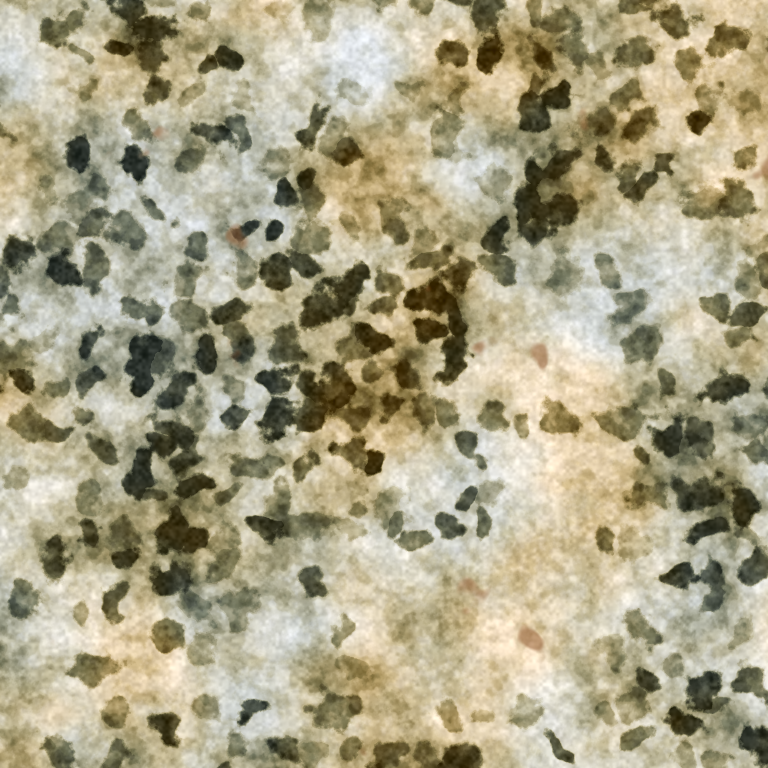
A Shadertoy shader for this texture:

```glsl
const float GRAIN_CELLS = 21.0;     // dark grain cells per canvas height
const float CLUSTER_SCALE = 5.5;
const float MOTTLE_SCALE = 17.0;
const float FINE_SCALE = 65.0;
const float SPECK_SCALE = 230.0;
const float WARP = 0.022;           // raggedness of grain outlines
const float GRAIN_DENSITY = 0.50;
const float GRAIN_CLUSTERING = 0.24;
const float BASE_TONE = 0.52;
const float SPECK_STRENGTH = 0.10;

const vec3 BLACK_OLIVE = vec3(0.20, 0.19, 0.10);
const vec3 DARK_OLIVE = vec3(0.34, 0.33, 0.22);
const vec3 OLIVE = vec3(0.47, 0.46, 0.32);
const vec3 KHAKI = vec3(0.62, 0.59, 0.44);
const vec3 SAND = vec3(0.75, 0.72, 0.59);
const vec3 CREAM = vec3(0.85, 0.83, 0.75);
const vec3 CHALK = vec3(0.94, 0.92, 0.87);
const vec3 WARM_SHIFT = vec3(0.035, -0.005, -0.045);
const vec3 COOL_SHIFT = vec3(-0.025, 0.0, 0.045);
const vec3 RUST = vec3(0.55, 0.33, 0.17);

float hash(vec2 p) {
    return fract(sin(dot(p, vec2(127.1, 311.7))) * 43758.5453);
}

float noise(vec2 p) {
    vec2 i = floor(p), f = fract(p);
    f = f * f * (3.0 - 2.0 * f);
    vec2 e = vec2(1.0, 0.0);
    return mix(mix(hash(i), hash(i + e.xy), f.x),
               mix(hash(i + e.yx), hash(i + e.xx), f.x), f.y);
}

// Layered noise scaled to zero mean and roughly unit deviation
float mottle(vec2 p) {
    float sum = 0.0, amplitude = 0.5;
    for (int i = 0; i < 4; i++) {
        sum += amplitude * (noise(p) - 0.5);
        p = mat2(1.6, 1.2, -1.2, 1.6) * p + 7.3;
        amplitude *= 0.5;
    }
    return sum / 0.124;
}

float clusterAt(vec2 p) {
    return mottle(p * CLUSTER_SCALE + 31.0);
}

// Depth of the darkest ragged, randomly turned grain covering p
float grainDepth(vec2 p, float roughness) {
    vec2 q = p * GRAIN_CELLS, cell = floor(q);
    float depth = 0.0;
    for (int y = -1; y <= 1; y++)
    for (int x = -1; x <= 1; x++) {
        vec2 id = cell + vec2(x, y);
        vec2 center = id + 0.15 + 0.7 * vec2(hash(id + 3.1), hash(id + 17.7));
        float chance = GRAIN_DENSITY + GRAIN_CLUSTERING * clusterAt(center / GRAIN_CELLS);
        float present = step(hash(id + 41.3), chance);
        float angle = 6.2832 * hash(id + 53.9);
        float stretch = mix(1.0, 1.4, hash(id + 67.2));
        float radius = mix(0.32, 0.60, hash(id + 71.5));
        vec2 d = mat2(cos(angle), -sin(angle), sin(angle), cos(angle)) * (q - center);
        float edge = length(d * vec2(1.0 / stretch, stretch)) / radius + 0.13 * roughness;
        float cover = 1.0 - smoothstep(0.68, 1.08, edge);
        depth = max(depth, present * cover * mix(0.8, 2.5, hash(id + 89.6)));
    }
    return depth;
}

// Mineral colour for a tone running from dark to light
vec3 mineral(float tone) {
    vec3 color = mix(BLACK_OLIVE, DARK_OLIVE, smoothstep(-2.1, -1.35, tone));
    color = mix(color, OLIVE, smoothstep(-1.35, -0.8, tone));
    color = mix(color, KHAKI, smoothstep(-0.8, -0.3, tone));
    color = mix(color, SAND, smoothstep(-0.3, 0.25, tone));
    color = mix(color, CREAM, smoothstep(0.25, 1.0, tone));
    return mix(color, CHALK, smoothstep(1.0, 1.9, tone));
}

void mainImage(out vec4 fragColor, in vec2 fragCoord) {
    vec2 p = fragCoord / iResolution.y;

    // Pale ground, with darker haze where grains gather
    float cluster = clusterAt(p);
    float body = mottle(p * MOTTLE_SCALE);
    float fine = mottle(p * FINE_SCALE + 11.0);
    float tone = BASE_TONE - 0.32 * cluster + 0.42 * body + 0.26 * fine;

    // Dark grains with uneven interiors
    vec2 bend = vec2(noise(p * 38.0 + 5.0), noise(p * 38.0 + 83.0)) - 0.5;
    float depth = grainDepth(p + WARP * bend, fine);
    tone -= depth * (0.92 + 0.12 * body);

    // Fine specks over everything
    float speck = noise(p * SPECK_SCALE) + noise(p * SPECK_SCALE * 0.6 + 19.0) - 1.0;
    vec3 color = mineral(tone) + SPECK_STRENGTH * speck;

    // Warm and cool drifts, then rare rust stains
    float drift = mottle(p * 6.5 + 57.0);
    color += WARM_SHIFT * clamp(drift, 0.0, 1.5) + COOL_SHIFT * clamp(-drift, 0.0, 1.5);
    float stain = smoothstep(2.1, 2.7, mottle(p * 13.0 + 93.0));
    color = mix(color, RUST, 0.5 * stain);

    fragColor = vec4(clamp(color, 0.0, 1.0), 1.0);
}
```
